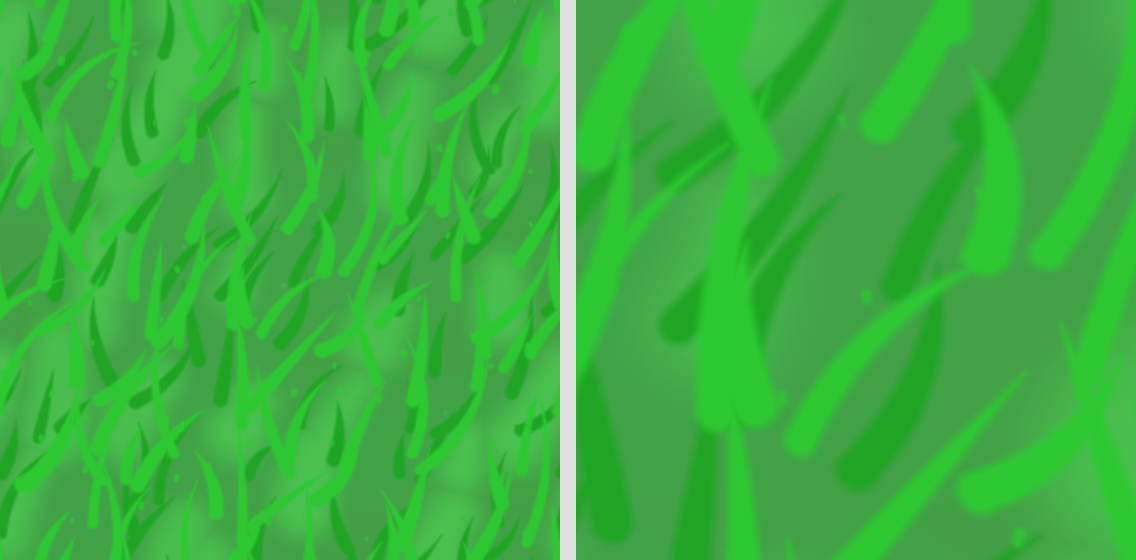
Left: the whole. Right: its middle third, enlarged.
Give the GLSL for this texture, as a WebGL 2 fragment shader.

```glsl
#version 300 es
precision highp float;
// Seamless painted meadow: dark and bright grass blades over softly mottled green.

#define LIGHT_CELLS 10.0
#define DARK_CELLS 8.0
#define PATCH_CELLS 5.0
#define DOT_CELLS 9.0
#define BLADE_BEND 0.26
#define BLADE_SOFT 0.0045
#define PATCH_SOFT 0.036
#define GROUND vec3(0.258, 0.630, 0.277)
#define SUNLIT vec3(0.290, 0.755, 0.310)
#define DARK_BLADE vec3(0.120, 0.645, 0.140)
#define LIGHT_BLADE vec3(0.176, 0.785, 0.194)

uniform vec2 u_resolution;
out vec4 fragColor;

float hash(vec2 cell, float seed) {
    return fract(sin(dot(cell, vec2(127.1, 311.7)) + seed * 74.7) * 43758.5453);
}

// Value noise that wraps after a whole number of cells per axis.
float wrapNoise(vec2 uv, vec2 cells, float seed) {
    vec2 p = uv * cells;
    vec2 i = floor(p);
    vec2 f = smoothstep(0.0, 1.0, p - i);
    vec2 a = mod(i, cells);
    vec2 b = mod(i + 1.0, cells);
    return mix(mix(hash(a, seed), hash(vec2(b.x, a.y), seed), f.x),
               mix(hash(vec2(a.x, b.y), seed), hash(b, seed), f.x), f.y);
}

// Distance to a bowed stroke, round at its base and narrowing to its tip.
float strokeDistance(vec2 p, float angle, float halfLen, float radius, float bend, float taper) {
    vec2 axis = vec2(sin(angle), cos(angle));
    float along = dot(p, axis);
    float across = dot(p, vec2(axis.y, -axis.x));
    float t = clamp(along / halfLen, -1.0, 1.0);
    float slope = 2.0 * bend * t;
    across = (across - bend * halfLen * (1.0 - t * t)) / sqrt(1.0 + slope * slope);
    float s = 0.5 + 0.5 * t;
    return length(vec2(across, along - t * halfLen)) - radius * (1.0 - taper * s * s);
}

// Coverage of one randomly placed stroke per wrapped cell; vec2 values are ranges.
float scatter(vec2 uv, float cells, float seed, vec2 halfLen, vec2 radius,
              vec2 lean, float bend, float taper, float soft) {
    vec2 p = uv * cells;
    vec2 home = floor(p);
    float cover = 0.0;
    for (int y = -2; y <= 2; y++) {
        for (int x = -2; x <= 2; x++) {
            vec2 cell = home + vec2(x, y);
            vec2 id = mod(cell, cells);
            vec2 center = cell + vec2(hash(id, seed), hash(id, seed + 1.0));
            float d = strokeDistance((p - center) / cells,
                mix(lean.x, lean.y, hash(id, seed + 2.0)),
                mix(halfLen.x, halfLen.y, hash(id, seed + 3.0)),
                mix(radius.x, radius.y, hash(id, seed + 4.0)),
                bend * (2.0 * hash(id, seed + 5.0) - 1.0), taper);
            cover = max(cover, 1.0 - smoothstep(-soft, soft, d));
        }
    }
    return cover;
}

void main() {
    vec2 uv = gl_FragCoord.xy / u_resolution;

    // Ground with faint broad streaks
    float streak = wrapNoise(uv, vec2(3.0, 11.0), 3.0) - 0.5;
    vec3 color = GROUND + streak * vec3(-0.012, 0.022, 0.014);

    // Blurred sunlit patches
    float sun = scatter(uv, PATCH_CELLS, 11.0, vec2(0.025, 0.085), vec2(0.03, 0.058),
                        vec2(-0.1, 0.75), 0.15, 0.25, PATCH_SOFT);
    color = mix(color, SUNLIT, sun * (0.85 + 0.15 * wrapNoise(uv, vec2(6.0), 5.0)));

    // Shaded blades
    float dark = scatter(uv, DARK_CELLS, 23.0, vec2(0.035, 0.09), vec2(0.009, 0.013),
                         vec2(-0.25, 0.85), BLADE_BEND, 1.0, BLADE_SOFT);
    color = mix(color, DARK_BLADE, dark);

    // Small specks
    float dots = scatter(uv, DOT_CELLS, 37.0, vec2(0.001, 0.003), vec2(0.001, 0.007),
                         vec2(-0.5, 0.5), 0.0, 0.0, 0.003);
    color = mix(color, LIGHT_BLADE, dots * 0.8);

    // Bright blades on top
    float light = scatter(uv, LIGHT_CELLS, 51.0, vec2(0.045, 0.13), vec2(0.009, 0.014),
                          vec2(-0.35, 0.95), BLADE_BEND, 1.0, BLADE_SOFT);
    color = mix(color, LIGHT_BLADE, light);

    fragColor = vec4(color, 1.0);
}
```
